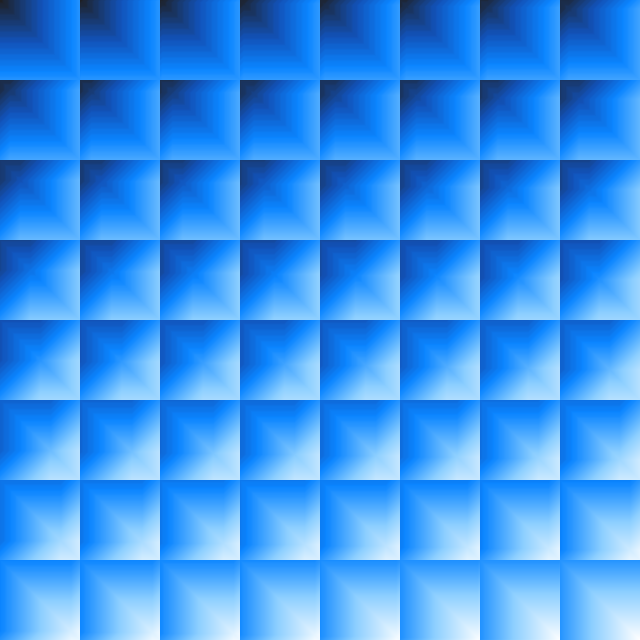
Write a WebGL 1 fragment shader that draws this pattern.

```glsl
precision highp float;
// Eight by eight grid of colour-cube slices, shaded by lightness from near-black through blue to white.

uniform vec2 u_resolution;

// Gradient with five stops: near-black, deep blue, vivid blue, sky, white.
vec3 blueRamp(float t) {
  vec3 c = mix(vec3(0.12, 0.12, 0.13), vec3(0.07, 0.32, 0.72), clamp(t / 0.26, 0.0, 1.0));
  c = mix(c, vec3(0.04, 0.52, 1.0), clamp((t - 0.26) / 0.19, 0.0, 1.0));
  c = mix(c, vec3(0.55, 0.81, 1.0), clamp((t - 0.45) / 0.25, 0.0, 1.0));
  return mix(c, vec3(1.0), clamp((t - 0.70) / 0.30, 0.0, 1.0));
}

// Soft terraces, strongest in the dark tones.
float terrace(float t) {
  float level = t * 28.0;
  float stepped = (floor(level) + smoothstep(0.25, 0.75, fract(level))) / 28.0;
  return mix(t, stepped, 0.7 * (1.0 - smoothstep(0.35, 0.6, t)));
}

// Midpoint of the largest and smallest of the three cube coordinates.
float lightness(vec3 p) {
  float high = max(p.x, max(p.y, p.z));
  float low = min(p.x, min(p.y, p.z));
  return 0.5 * (high + low);
}

vec3 sliceGrid(vec2 uv) {
  vec2 grid = vec2(uv.x, 1.0 - uv.y) * 8.0;
  vec2 cell = floor(grid);
  // Depth grows along each row, then down to the next.
  float depth = (cell.y * 8.0 + cell.x) / 63.0;
  return blueRamp(terrace(lightness(vec3(fract(grid), depth))));
}

void main() {
  // Average four samples per pixel to smooth the seams.
  vec3 color = vec3(0.0);
  for (int i = 0; i < 4; i++) {
    float k = float(i);
    vec2 offset = vec2(mod(k, 2.0), floor(k / 2.0)) * 0.5 - 0.25;
    color += sliceGrid((gl_FragCoord.xy + offset) / u_resolution);
  }
  gl_FragColor = vec4(color * 0.25, 1.0);
}
```
